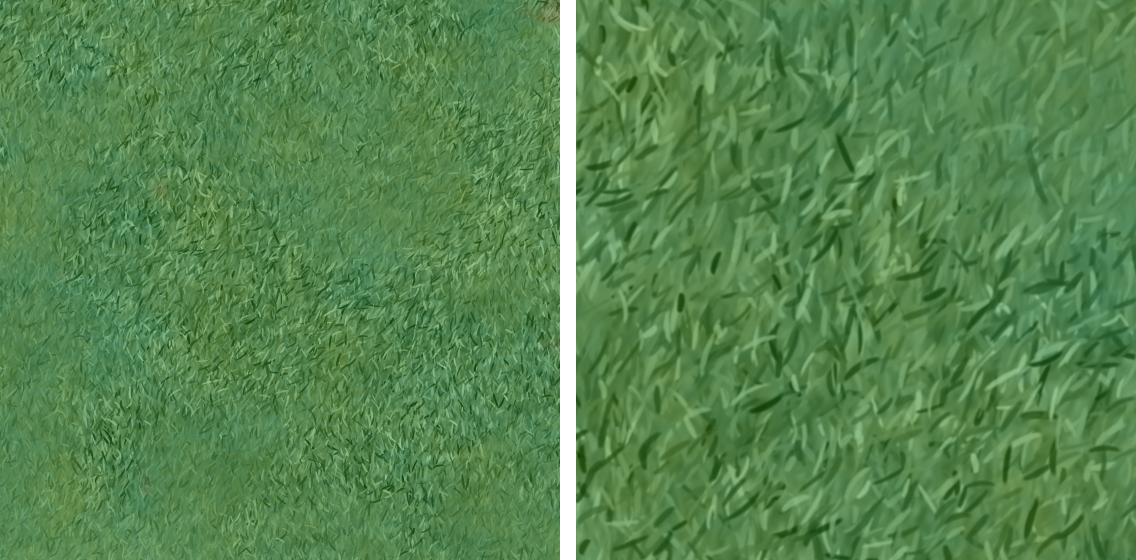
Left, the full canvas; right, a detail of the centre.
Give the GLSL for this texture, as a Shadertoy shader.

```glsl
float hash(vec2 p) {
    return fract(sin(dot(p, vec2(127.1, 311.7))) * 43758.5453);
}

float noise(vec2 p) {
    vec2 cell = floor(p), f = fract(p);
    f = f * f * (3.0 - 2.0 * f);
    float low = mix(hash(cell), hash(cell + vec2(1, 0)), f.x);
    float high = mix(hash(cell + vec2(0, 1)), hash(cell + vec2(1, 1)), f.x);
    return mix(low, high, f.y);
}

float fbm(vec2 p) {
    return 0.55 * noise(p) + 0.3 * noise(p * 2.1 + 17.3) + 0.15 * noise(p * 4.3 + 41.7);
}

// Soft, tapered and slightly bent blade along the y axis
float blade(vec2 p, float halfLength, float halfWidth, float bend) {
    float t = p.y / halfLength;
    p.x -= bend * halfLength * t * t;
    float width = halfWidth * (1.0 - 0.6 * t * t);
    float side = 1.0 - smoothstep(width - 0.0011, width + 0.0013, abs(p.x));
    return side * (1.0 - smoothstep(0.65, 1.0, abs(t)));
}

// Fine streaks of turf, swept by a slowly turning warp
float turf(vec2 uv) {
    vec2 p = uv;
    p.x += 0.035 * (noise(uv * 13.0) - 0.5) - 0.25 * uv.y;
    float streaks = noise(p * vec2(210, 75)) - 0.5;
    float grains = noise(uv * vec2(250, 190) + 31.0) - 0.5;
    float clumps = fbm(p * vec2(42, 24) + 9.0) - 0.5;
    return 0.12 * streaks + 0.07 * grains + 0.11 * clumps;
}

// One scattered layer of light and dark blades laid over the tone below
float bladeLayer(float tone, vec2 uv, float layer) {
    float density = 44.0 + 5.0 * layer;
    vec2 grid = uv * density + layer * vec2(7.37, 3.19);
    vec2 home = floor(grid);
    for (int y = -1; y <= 1; y++) {
        for (int x = -1; x <= 1; x++) {
            vec2 id = home + vec2(x, y);
            vec2 seed = id + layer * 53.0;
            vec2 root = id + vec2(hash(seed), hash(seed + 11.3));
            vec2 p = (grid - root) / density;

            // Mostly upright, leaning right, with a shared tilt per patch
            float spread = hash(seed + 23.1) + hash(seed + 37.9) - 1.0;
            float angle = 0.22 + 1.1 * spread + 1.3 * (noise(root / density * 9.0) - 0.5);
            float c = cos(angle), s = sin(angle);
            p = vec2(c * p.x - s * p.y, s * p.x + c * p.y);

            float pick = hash(seed + 71.7);
            float halfLength = mix(0.006, 0.016, hash(seed + 5.9));
            float halfWidth = mix(0.0010, 0.0021, hash(seed + 61.3));
            float bend = 0.5 * (hash(seed + 83.1) - 0.5);
            float light = 2.0 * pick - 1.0;
            float bladeTone = 0.13 * light + 0.09 * light * light * light;
            float cover = blade(p, halfLength, halfWidth, bend);
            tone = mix(tone, bladeTone, 0.75 * cover);
        }
    }
    return tone;
}

void mainImage(out vec4 fragColor, in vec2 fragCoord) {
    vec2 uv = fragCoord / iResolution.y;

    float tone = turf(uv);
    for (int i = 0; i < 6; i++) {
        tone = bladeLayer(tone, uv, float(i));
    }

    // Calm and rough patches, with gentle broad shading
    tone *= mix(0.6, 1.4, smoothstep(0.25, 0.75, fbm(uv * 7.0 + 3.7)));
    tone += 0.08 * (fbm(uv * 5.0 + 21.0) - 0.5);

    vec3 grassGreen = vec3(0.335, 0.527, 0.315);
    vec3 color = grassGreen + tone;

    // Hue drifts between bluish and yellowish, with rare dry spots
    float warmth = fbm(uv * 8.0 + 57.0) - 0.5 + 0.35 * (noise(uv * 90.0) - 0.5);
    color += warmth * vec3(0.07, 0.0, -0.09);
    float dry = smoothstep(0.74, 0.92, fbm(uv * vec2(8, 6) + 91.0));
    color += dry * vec3(0.10, -0.03, 0.0);

    fragColor = vec4(clamp(color, 0.0, 1.0), 1.0);
}
```
